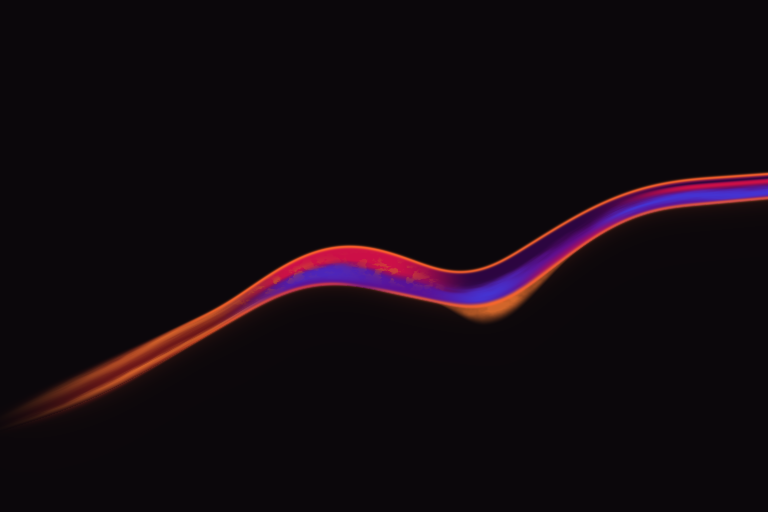
This background is drawn by a WebGL 1 fragment shader. Its source:

```glsl
precision highp float;
uniform vec2 u_resolution;

const vec3 NIGHT = vec3(0.045, 0.028, 0.042);
const vec3 INDIGO = vec3(0.14, 0.02, 0.24);
const vec3 PLUM = vec3(0.36, 0.02, 0.31);
const vec3 VIOLET = vec3(0.36, 0.05, 0.56);
const vec3 BLUE = vec3(0.27, 0.20, 0.82);
const vec3 CRIMSON = vec3(0.80, 0.06, 0.28);
const vec3 EMBER = vec3(0.40, 0.07, 0.09);
const vec3 AMBER = vec3(0.90, 0.44, 0.18);
const vec3 RIM = vec3(1.00, 0.40, 0.16);
const float ASPECT = 1.5;
const float RIM_WIDTH = 0.0032;
const float FLARE_DEPTH = 0.036;

float hash(vec2 p) {
  vec3 q = fract(p.xyx * 0.1031);
  q += dot(q, q.yzx + 33.33);
  return fract((q.x + q.y) * q.z);
}

float noise(vec2 p) {
  vec2 i = floor(p), f = fract(p);
  f = f * f * (3.0 - 2.0 * f);
  return mix(mix(hash(i), hash(i + vec2(1.0, 0.0)), f.x),
             mix(hash(i + vec2(0.0, 1.0)), hash(i + 1.0), f.x), f.y);
}

float fbm(vec2 p) {
  float sum = 0.0, gain = 0.53;
  for (int i = 0; i < 4; i++) {
    sum += gain * noise(p);
    p = p * 2.03 + 17.0;
    gain *= 0.5;
  }
  return sum;
}

float bump(float x, float center, float width) {
  float t = (x - center) / width;
  return exp(-t * t);
}

float span(float x, float a, float b, float c, float d) {
  return smoothstep(a, b, x) * (1.0 - smoothstep(c, d, x));
}

// Integral of smoothstep: eases the slope by one between a and b
float bend(float x, float a, float b) {
  float t = clamp((x - a) / (b - a), 0.0, 1.0);
  return (b - a) * t * t * t * (1.0 - 0.5 * t) + max(x - b, 0.0);
}

float upperEdge(float x) {
  return 0.191 + 0.485 * x + 0.195 * bend(x, 0.381, 0.488)
    - 1.04 * bend(x, 0.488, 0.811) + 0.98 * bend(x, 0.811, 1.025)
    - 0.55 * bend(x, 1.045, 1.406);
}

float lowerEdge(float x) {
  return 0.156 + 0.33 * x + 0.25 * bend(x, 0.039, 0.332)
    - 0.79 * bend(x, 0.459, 0.752) + 0.97 * bend(x, 0.859, 1.064)
    - 0.67 * bend(x, 1.084, 1.367);
}

void main() {
  vec2 p = gl_FragCoord.xy / u_resolution * vec2(ASPECT, 1.0);
  float x = p.x;
  float top = upperEdge(x), low = lowerEdge(x);
  float slope = (upperEdge(x + 0.005) - upperEdge(x - 0.005)) / 0.01;
  float tilt = inversesqrt(1.0 + slope * slope);
  float dTop = (top - p.y) * tilt, dLow = (p.y - low) * tilt;
  float v = (top - p.y) / (top - low);
  float streak = fbm(vec2(x * 9.0, v * 4.0 + 8.0));
  float w = v + 0.3 * (streak - 0.5);

  // Cool body with a shaded upper fold
  vec3 body = mix(PLUM, VIOLET, smoothstep(0.25, 0.65, w));
  float fold = span(x, 0.82, 0.94, 1.12, 1.28) * (1.0 - smoothstep(0.3, 0.65, w));
  body = mix(body, INDIGO, 0.85 * fold);
  float blue = 0.65 * bump(x, 0.64, 0.11) + bump(x, 0.95, 0.08) + smoothstep(1.13, 1.24, x);
  body = mix(body, BLUE, min(blue, 1.0) * bump(w, 0.67, 0.19));

  // Crimson crest, lower seam and double line on the right
  float crest = span(x, 0.42, 0.56, 0.76, 0.92) * (1.0 - smoothstep(0.36, 0.62, w));
  float seam = 0.6 * span(x, 0.99, 1.07, 1.16, 1.26) * bump(v, 0.9, 0.16);
  float right = smoothstep(1.18, 1.36, x);
  body = mix(body, CRIMSON, max(crest, max(seam, right * bump(v, 0.3, 0.11))));
  body = mix(body, INDIGO, 0.8 * right * bump(v, 0.16, 0.05));

  // Mottled amber flecks
  float flecks = smoothstep(0.42, 0.58, fbm(p * vec2(65.0, 100.0)));
  float fleckArea = bump(x, 0.53, 0.09) + 0.8 * bump(x, 0.77, 0.07);
  body = mix(body, AMBER * 0.9, 0.65 * flecks * min(fleckArea, 1.0) * bump(w, 0.4, 0.22));

  // Fiery tail
  float tail = 1.0 - smoothstep(0.40, 0.58, x);
  float fire = 0.75 * bump(w, 0.2, 0.22) + 0.85 * bump(w, 0.83, 0.14);
  body = mix(body, mix(EMBER, AMBER, clamp(fire, 0.0, 1.0) * (0.5 + 0.7 * streak)), tail);

  // Ribbon coverage, soft at the tail
  float soft = mix(0.013, 0.002, smoothstep(0.08, 0.46, x));
  float fade = smoothstep(-0.04, 0.27, x);
  float cover = smoothstep(-soft, soft, dTop) * smoothstep(-soft, soft, dLow);
  vec3 color = mix(NIGHT, body, cover * fade);

  // Glow below, then the flare under the dip
  float below = max(-dLow, 0.0);
  color += vec3(0.10, 0.035, 0.015) * fade * exp(-below / 0.016) * step(dLow, 0.0);
  float reach = FLARE_DEPTH * span(x, 0.84, 0.95, 0.96, 1.15) + 0.001;
  float flare = span(dLow, -reach, -0.25 * reach, 0.0, 0.012);
  flare *= span(x, 0.84, 0.92, 0.99, 1.18) * (0.55 + 0.6 * fbm(p * vec2(28.0, 40.0)));
  color = mix(color, AMBER, clamp(flare, 0.0, 0.9));

  // Bright rims
  float rimFade = smoothstep(0.2, 0.5, x);
  color = mix(color, RIM, 0.9 * rimFade * bump(dTop, 0.001, RIM_WIDTH));
  vec3 lowRim = mix(RIM, CRIMSON, 0.4 * bump(x, 0.62, 0.12));
  float lowGain = rimFade * (0.75 - 0.5 * bump(x, 0.71, 0.04));
  color = mix(color, lowRim, lowGain * bump(dLow, 0.002, RIM_WIDTH * 1.1));
  gl_FragColor = vec4(color, 1.0);
}
```
